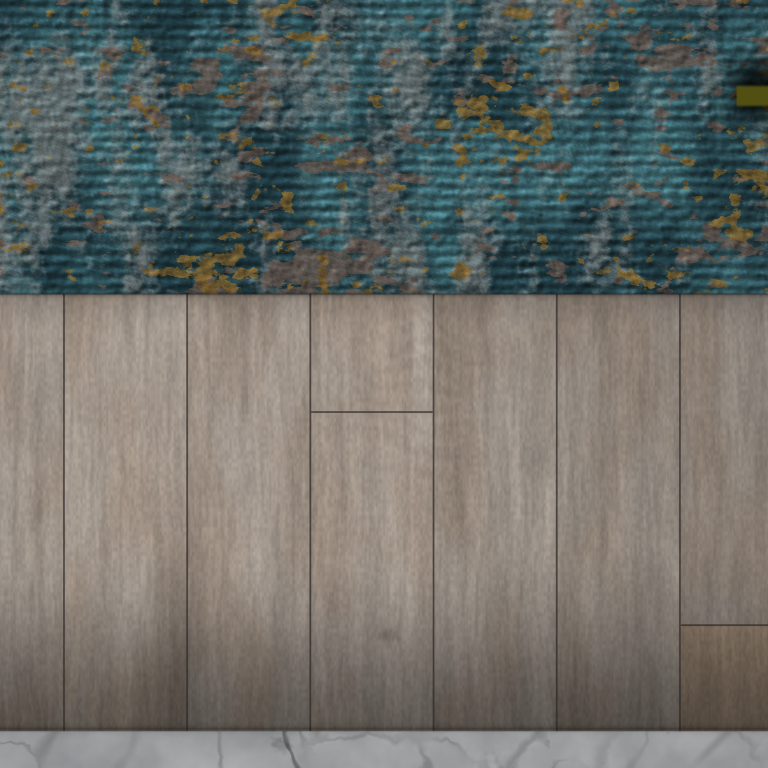
This texture is drawn by a WebGL 2 fragment shader. Its source:

```glsl
#version 300 es
precision highp float;
// Worn teal ribbed rug above grey-brown floor planks, with a marble strip at the base.
uniform vec2 u_resolution;
out vec4 outColor;
#define RUG_EDGE 0.617
#define MARBLE_EDGE 0.048
#define PLANK_WIDTH 0.1604
#define PLANK_START 0.0833
#define SEAM_HALF 0.0008
#define RIB_COUNT 68.0
#define RIB_DEPTH 0.23
#define GRAIN_DEPTH 0.40

const float PLANK_TONE[7] = float[7](0.98, 1.03, 1.01, 1.05, 0.99, 0.97, 0.93);
// Patch centres: x, y, weight
const vec3 OCHRE_SPOTS[8] = vec3[8](
    vec3(0.60, 0.84, 1.1), vec3(0.37, 0.72, 1.0), vec3(0.96, 0.75, 1.0), vec3(0.29, 0.635, 0.9),
    vec3(0.68, 0.98, 0.8), vec3(0.69, 0.84, 0.8), vec3(0.39, 0.955, 0.8), vec3(0.86, 0.64, 0.8));
const vec3 RUST_SPOTS[7] = vec3[7](
    vec3(0.30, 0.91, 1.1), vec3(0.44, 0.80, 1.1), vec3(0.46, 0.66, 0.9), vec3(0.84, 0.95, 1.1),
    vec3(0.92, 0.68, 1.1), vec3(0.35, 0.64, 0.9), vec3(0.21, 0.84, 0.5));

vec2 hash2(vec2 p) {
    vec3 q = fract(p.xyx * vec3(0.1031, 0.1030, 0.0973));
    q += dot(q, q.yzx + 33.33);
    return fract((q.xx + q.yz) * q.zy);
}
float noise(vec2 p) {
    vec2 i = floor(p), f = fract(p);
    f = f * f * (3.0 - 2.0 * f);
    return mix(mix(hash2(i).x, hash2(i + vec2(1, 0)).x, f.x),
               mix(hash2(i + vec2(0, 1)).x, hash2(i + vec2(1, 1)).x, f.x), f.y);
}
float fbm(vec2 p) {
    float sum = 0.0, amp = 0.5;
    for (int i = 0; i < 5; i++, amp *= 0.5) {
        sum += amp * noise(p);
        p = mat2(1.6, 1.2, -1.2, 1.6) * p + 7.3;
    }
    return sum;
}
// Gap between the two nearest cell points: zero along cell borders
float cellBorder(vec2 p) {
    float near = 9.0, next = 9.0;
    for (int k = 0; k < 9; k++) {
        vec2 cell = floor(p) + vec2(k % 3 - 1, k / 3 - 1);
        float d = length(cell + hash2(cell) - p);
        next = min(next, max(near, d));
        near = min(near, d);
    }
    return next - near;
}
float spot(vec2 p, vec3 s, vec2 radius) {
    vec2 d = (p - s.xy) / radius;
    return s.z * exp(-dot(d, d));
}
float band(float x, float lo, float hi, float soft) {
    return smoothstep(lo - soft, lo + soft, x) * (1.0 - smoothstep(hi - soft, hi + soft, x));
}

vec3 rug(vec2 p) {
    vec2 w = p * vec2(85.0, 110.0);
    float weave = fbm(w), relief = weave - fbm(w + vec2(-0.35, 0.45));
    float rib = sin(6.2832 * RIB_COUNT * p.y + 2.0 * noise(p * vec2(8.0, 20.0)));
    vec3 color = mix(vec3(0.12, 0.22, 0.25), vec3(0.23, 0.39, 0.42),
                     smoothstep(0.25, 0.75, fbm(p * vec2(14.0, 9.0) + 3.0)));
    // Pile worn to grey, heaviest on the left and in the centre
    float wear = fbm(p * vec2(26.0, 9.0) + 17.0) + 0.4 * (weave - 0.5)
               + spot(p, vec3(0.05, 0.77, 0.2), vec2(0.24, 0.17))
               + spot(p, vec3(0.51, 0.75, 0.14), vec2(0.09, 0.3));
    wear = smoothstep(0.45, 0.78, wear);
    color = mix(color, vec3(0.41, 0.43, 0.43), 0.8 * wear);
    color *= 1.0 + RIB_DEPTH * rib * (1.0 - 0.6 * wear);
    // Flaked rust and ochre patches
    float ochre = 0.0, rust = 0.0;
    for (int i = 0; i < 8; i++) ochre += spot(p, OCHRE_SPOTS[i], vec2(0.06, 0.06));
    for (int i = 0; i < 7; i++) rust += spot(p, RUST_SPOTS[i], vec2(0.075, 0.04));
    float flakes = fbm(p * vec2(30.0, 60.0) + 41.0) + 0.2 * rust;
    float chips = fbm(p * vec2(45.0, 62.0) + 73.0) + 0.15 * ochre;
    color = mix(color, vec3(0.38, 0.32, 0.29), 0.8 * smoothstep(0.66, 0.71, flakes));
    color = mix(color, vec3(0.48, 0.37, 0.17), 0.8 * smoothstep(0.68, 0.74, chips));
    color *= 1.0 + 0.75 * relief + 0.3 * (weave - 0.5);
    // Dark object shadow and olive tip at the right
    color *= 1.0 - 0.82 * smoothstep(0.92, 0.985, p.x) * band(p.y, 0.845, 0.92, 0.03);
    return mix(color, vec3(0.32, 0.31, 0.07), band(p.x, 0.959, 2.0, 0.002) * band(p.y, 0.862, 0.888, 0.003));
}

vec3 planks(vec2 p, float px) {
    float column = (p.x - PLANK_START) / PLANK_WIDTH;
    int id = int(clamp(floor(column) + 1.0, 0.0, 6.0));
    float shift = float(id) * 13.7;
    // Long grain bends around a knot
    float knot = spot(p, vec3(0.505, 0.173, 1.0), vec2(0.014, 0.009));
    vec2 g = vec2(p.x + 0.02 * fbm(p * vec2(7.0, 5.0) + shift) + 0.008 * knot, p.y);
    float grain = 0.5 * fbm(g * vec2(65.0, 3.5) + shift) + 0.5 * fbm(g * vec2(200.0, 18.0) + shift);
    float cloud = fbm(p * vec2(14.0, 6.0) + shift);
    float shade = PLANK_TONE[id] * (1.0 + GRAIN_DEPTH * (grain - 0.48) + 0.15 * (cloud - 0.48));
    shade *= 1.0 + 0.10 * (noise(p * vec2(330.0, 190.0)) - 0.5) - 0.16 * knot;
    // Slanted growth bands, cross ripples
    if (id == 2) shade += 0.04 * smoothstep(0.0, 0.005, p.x - 0.333 - 0.37 * (p.y - 0.5))
                        - 0.04 * smoothstep(0.0, 0.005, p.x - 0.355 - 0.236 * (p.y - 0.337));
    float ripple = sin(p.y * 240.0 + 9.0 * noise(p * 18.0) + 25.0 * p.x);
    shade += 0.025 * ripple * spot(p, vec3(0.54, 0.49, 1.0), vec2(0.09, 0.14));
    // Light falls off to the base, the right and under the rug
    shade *= mix(0.60, 1.04, smoothstep(0.02, 0.30, p.y)) * mix(1.03, 0.95, p.x);
    shade *= 1.0 - 0.11 * smoothstep(0.57, RUG_EDGE, p.y);
    shade *= 1.0 - 0.14 * spot(p, vec3(0.235, 0.12, 1.0), vec2(0.04, 0.2));
    vec3 tint = mix(vec3(0.575, 0.522, 0.475), vec3(0.575, 0.54, 0.507), smoothstep(0.3, 0.65, cloud));
    if (id == 6) tint = mix(vec3(0.60, 0.525, 0.45), tint, smoothstep(0.184, 0.188, p.y));
    float seam = abs(fract(column + 0.5) - 0.5) * PLANK_WIDTH;
    if (id == 3) seam = min(seam, abs(p.y - 0.4635));
    if (id == 6) seam = min(seam, abs(p.y - 0.186));
    float line = 1.0 - smoothstep(SEAM_HALF - px * 0.5, SEAM_HALF + px, seam);
    return mix(tint * shade, vec3(0.18, 0.16, 0.15), 0.75 * line);
}

vec3 marble(vec2 p) {
    float vein = 1.0 - smoothstep(0.0, 0.14, cellBorder(p * 8.0 + 0.9 * fbm(p * 16.0)));
    float crack = abs(p.x - 0.382 + 0.3 * (p.y - 0.03) + 0.01 * noise(p * 70.0));
    vec3 color = mix(vec3(0.54, 0.55, 0.56), vec3(0.69), fbm(p * 22.0 + 5.0));
    return color * (1.0 - 0.2 * vein * noise(p * 20.0) - 0.3 * (1.0 - smoothstep(0.001, 0.005, crack)));
}

void main() {
    vec2 p = gl_FragCoord.xy / u_resolution;
    float px = 1.0 / u_resolution.y;
    vec3 color = mix(marble(p), planks(p, px), smoothstep(-px, px, p.y - MARBLE_EDGE));
    color *= 1.0 - 0.3 * exp(-abs(p.y - MARBLE_EDGE - 0.003) / 0.003);
    color = mix(color, rug(p), smoothstep(-px, px, p.y - RUG_EDGE));
    color *= 1.0 - 0.45 * exp(-abs(p.y - RUG_EDGE) / 0.0025);
    outColor = vec4(clamp(color, 0.0, 1.0), 1.0);
}
```
